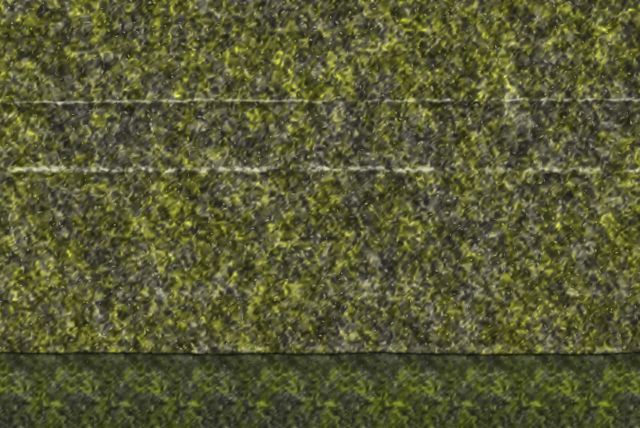
Give the GLSL for this texture, as a Shadertoy shader.

```glsl
// Weathered stone steps overgrown with moss: layered value noise sets the
// light and dark grain, a slower noise tints it from grey stone to moss, and
// scattered flakes, pale ledges and a darker repeating foot strip go on top.

#define BASE_LIGHT   0.338
#define GRAIN        1.0
#define MOSS_BIAS    0.03
#define FLAKE_CELLS  84.0
#define FLAKE_SHARE  0.42
#define FOOT_TOP     0.174
#define FOOT_PERIOD  0.16
#define STONE_TINT   vec3(1.01, 0.99, 0.86)
#define MOSS_TINT    vec3(1.00, 1.03, 0.34)
#define FLAKE_COLOR  vec3(0.73, 0.73, 0.64)

// Sine-free hash, 0 to 1
float hash(vec2 p) {
    vec3 q = fract(p.xyx * vec3(0.1031, 0.1030, 0.0973));
    q += dot(q, q.yzx + 33.33);
    return fract((q.x + q.y) * q.z);
}

// Signed value noise, -1 to 1, repeating in x after "period" cells
float noise(vec2 p, float period) {
    vec2 i = floor(p), f = fract(p);
    f = f * f * (3.0 - 2.0 * f);
    float x0 = mod(i.x, period), x1 = mod(i.x + 1.0, period);
    float low  = mix(hash(vec2(x0, i.y)), hash(vec2(x1, i.y)), f.x);
    float high = mix(hash(vec2(x0, i.y + 1.0)), hash(vec2(x1, i.y + 1.0)), f.x);
    return 2.0 * mix(low, high, f.y) - 1.0;
}

// One sheared, upright layer of grain
float layer(vec2 p, float freq, float shear, float span) {
    vec2 q = vec2(p.x + shear * p.y, 0.86 * p.y + 3.0 * shear);
    return noise(q * freq + vec2(0.0, 17.0), floor(freq * span + 0.5));
}

// Scattered pale flakes: coverage of small, tilted ovals of varied strength
float flakes(vec2 p) {
    vec2 g = p * FLAKE_CELLS, cell = floor(g);
    float cover = 0.0;
    for (int y = -1; y <= 1; y++)
    for (int x = -1; x <= 1; x++) {
        vec2 c = cell + vec2(x, y);
        float pick = hash(c + 71.0) / FLAKE_SHARE;
        if (pick > 1.0) continue;
        vec2 d = g - c - vec2(hash(c + 5.3), hash(c + 29.7));
        float a = 3.14 * hash(c + 47.1);
        d = mat2(cos(a), -sin(a), sin(a), cos(a)) * d;
        float size = mix(0.22, 0.46, hash(c + 13.9));
        float r = length(d / vec2(size, 0.68 * size));
        cover = max(cover, (1.0 - smoothstep(0.2, 1.4, r)) * mix(0.15, 1.0, pick * pick));
    }
    return cover;
}

// Broken horizontal edge: x = pale lip, y = shadow below it
vec2 ledge(vec2 p, float height, float thick, float gaps) {
    float wobble = 0.003 * noise(vec2(p.x * 7.0, height * 90.0), 999.0)
                 + 0.002 * noise(vec2(p.x * 45.0, height * 50.0), 999.0)
                 + 0.5 * thick * noise(p * vec2(95.0, 120.0), 999.0);
    float d = p.y - height - wobble;
    float broken = 0.7 * noise(vec2(p.x * 9.0, height * 70.0), 999.0)
                 + 0.6 * noise(vec2(p.x * 30.0, height * 33.0), 999.0)
                 + 0.7 * noise(p * vec2(105.0, 140.0) + 9.0, 999.0);
    float lip = exp(-d * d / (thick * thick)) * smoothstep(gaps - 0.6, gaps + 0.6, broken);
    float shade = smoothstep(0.002, -0.006, d) * smoothstep(-0.035, -0.008, d);
    return vec2(lip, shade);
}

void mainImage(out vec4 fragColor, in vec2 fragCoord) {
    vec2 p = fragCoord / iResolution.y;
    float joint = p.y - FOOT_TOP - 0.003 * noise(vec2(p.x * 8.0, 4.0), 999.0);
    float foot = 1.0 - smoothstep(-0.004, 0.004, joint);
    float span = foot > 0.5 ? FOOT_PERIOD : 40.0;

    // Grain: four layers, bent a little so no lattice shows
    vec2 bend = 0.003 * vec2(layer(p, 75.0, 0.3, span), layer(p, 75.0, -0.5, span));
    vec2 w = p + bend;
    float grain = 0.17 * layer(w, 25.0, 0.35, span)
                + 0.24 * layer(w, 50.0, -0.25, span)
                + 0.40 * layer(w, 100.0, 0.45, span)
                + 0.44 * layer(w, 150.0, -0.40, span);
    float broad = noise(p * vec2(7.0, 9.0), 999.0);

    // Moss: small ragged tufts, thinner on the middle riser
    float riser = smoothstep(0.59, 0.62, p.y) * (1.0 - smoothstep(0.75, 0.78, p.y));
    float patches = 0.16 * noise(p * 5.0 + 31.0, 999.0)
                  + 0.30 * noise(w * vec2(21.0, 15.0) + 57.0, 999.0)
                  + 0.36 * layer(w + 0.37, 50.0, 0.2, span)
                  + 0.42 * layer(w + 0.61, 100.0, -0.3, span);
    float moss = smoothstep(-0.75, 0.75, patches + MOSS_BIAS - 0.14 * riser);

    // Foot strip: bare and grey at its top, tufted lower down
    float bare = foot * smoothstep(0.10, 0.15, p.y + 0.02 * layer(w, 25.0, 0.0, span));
    moss *= 1.0 - 0.4 * bare;
    grain *= 1.0 - 0.15 * foot - 0.2 * bare;

    float light = BASE_LIGHT * exp(GRAIN * grain + 0.05 * broad + 0.16 * (moss - 0.5));
    light *= 1.0 - 0.14 * foot - 0.10 * bare;
    vec3 color = light * mix(STONE_TINT, MOSS_TINT, moss);
    color *= mix(vec3(1.0), vec3(0.95, 1.02, 0.94), foot);

    // Flakes, tinted where they lie in moss
    vec3 flakeColor = FLAKE_COLOR * mix(vec3(1.0), vec3(0.97, 1.0, 0.60), moss);
    color = mix(color, flakeColor, 0.72 * flakes(w) * (1.0 - 0.65 * foot));

    // Ledges: two strong lips, one faint, and the dark joint above the foot
    float tilt = 0.004 * p.x;
    vec2 upper = ledge(p, 0.761 + tilt, 0.0034, -0.25);
    vec2 lower = ledge(p, 0.604, 0.0060, 0.10 - 0.25 * smoothstep(0.7, 1.3, p.x));
    vec2 faint = ledge(p, 0.316, 0.0060, 0.50);
    vec2 base  = ledge(p, 0.186, 0.0070, 0.30);
    float lip = 0.70 * upper.x + 1.00 * lower.x + 0.45 * faint.x + 0.35 * base.x;
    color *= 1.0 - 0.18 * upper.y - 0.10 * lower.y;
    color = mix(color, vec3(0.84, 0.84, 0.72), clamp(lip * (0.8 + 0.5 * grain), 0.0, 0.95));
    color *= 1.0 - 0.5 * exp(-joint * joint / 0.000012);

    fragColor = vec4(clamp(color, 0.0, 1.0), 1.0);
}
```
